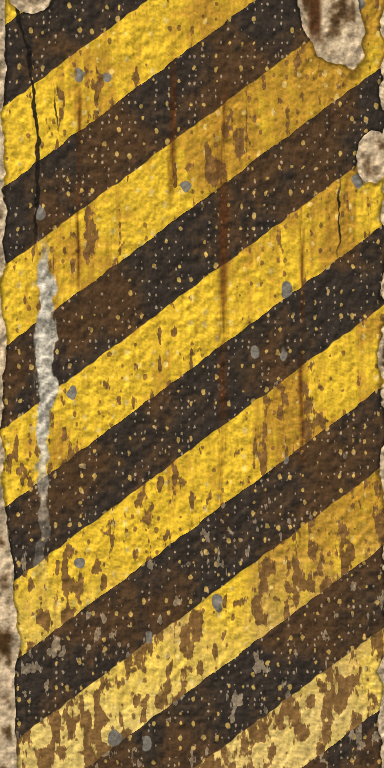
A Shadertoy shader for this texture:

```glsl
// Weathered hazard wall: slanted yellow and near-black paint bands on concrete.
// Bands come from a wrapped slanted coordinate; noise layers add flaking, rust,
// flecks, cracks and broken plaster, with the wear growing towards the foot.

const float PERIOD = 0.418;      // vertical distance between yellow bands
const float SLOPE = 0.745;       // rise of the bands per unit width
const float FIRST_EDGE = 0.495;  // lower edge of the first band at the left
const float EDGE_WOBBLE = 0.008;
const vec3 YELLOW = vec3(0.89, 0.72, 0.20);
const vec3 OCHRE = vec3(0.69, 0.51, 0.18);
const vec3 BROWN = vec3(0.46, 0.33, 0.19);
const vec3 PALE = vec3(0.86, 0.75, 0.46);
const vec3 STONE = vec3(0.73, 0.64, 0.51);
const vec3 BLACK = vec3(0.225, 0.195, 0.165);
const vec3 TAR_BROWN = vec3(0.32, 0.235, 0.155);
const vec3 RUST = vec3(0.34, 0.19, 0.09);
const vec3 PLASTER = vec3(0.70, 0.66, 0.58);

// x, start, end, half width
const vec4 STREAKS[4] = vec4[4](vec4(0.58, 0.15, 1.42, 0.012), vec4(0.785, 0.48, 1.25, 0.006),
                                vec4(0.45, 0.08, 0.55, 0.009), vec4(0.205, 0.2, 0.78, 0.005));
const vec4 CRACKS[3] = vec4[3](vec4(0.095, -0.1, 0.68, 0.005), vec4(0.885, 0.43, 0.7, 0.0025),
                               vec4(0.15, 0.2, 0.38, 0.002));
// centre, radii
const vec4 CHIPS[4] = vec4[4](vec4(0.85, 0.0, 0.082, 0.19), vec4(0.975, 0.41, 0.04, 0.065),
                              vec4(1.0, 0.93, 0.014, 0.13), vec4(0.08, 0.0, 0.045, 0.035));

float hash(vec2 p) { return fract(sin(dot(p, vec2(127.1, 311.7))) * 43758.5453); }

float noise(vec2 p) {
    vec2 i = floor(p), f = fract(p);
    f = f * f * (3.0 - 2.0 * f);
    return mix(mix(hash(i), hash(i + vec2(1, 0)), f.x),
               mix(hash(i + vec2(0, 1)), hash(i + vec2(1, 1)), f.x), f.y);
}

float fbm(vec2 p) {
    float sum = 0.0, amp = 0.533;
    for (int i = 0; i < 4; i++) {
        sum += amp * noise(p);
        p = p * 2.03 + 17.3;
        amp *= 0.5;
    }
    return sum;
}

// Soft coverage of the region where d < 0
float cover(float d, float soft) { return smoothstep(soft, -soft, d); }

// Ragged spots in a jittered grid; density runs from top to foot
float flecks(vec2 p, float scale, float densityTop, float densityFoot, float soft) {
    vec2 g = p * scale, cell = floor(g);
    float density = mix(densityTop, densityFoot, smoothstep(0.2, 2.0, cell.y / scale));
    vec2 centre = 0.36 + 0.28 * vec2(hash(cell + 3.1), hash(cell + 9.7));
    float radius = mix(0.08, 0.22, hash(cell + 5.3));
    float d = length((g - cell - centre) * vec2(1.2, 0.85)) - radius + 0.16 * (noise(g * 5.0) - 0.5);
    return step(hash(cell + 31.7), density) * cover(d, soft * scale);
}

// Fades in after a and out before b
float span(float y, float a, float b) {
    return smoothstep(a, a + 0.1, y) * smoothstep(b, b - 0.1, y);
}

void mainImage(out vec4 fragColor, in vec2 fragCoord) {
    vec2 uv = fragCoord / iResolution.xy;
    vec2 p = vec2(uv.x, 2.0 * (1.0 - uv.y));  // y runs down from the top
    float soft = 1.5 / iResolution.y;
    float wear = smoothstep(0.5, 1.9, p.y);
    float grain = fbm(p * 55.0), blotch = fbm(p * vec2(7.0, 5.0));
    float drips = fbm(p * vec2(75.0, 7.0)), flake = fbm(p * vec2(48.0, 23.0) + 40.0);

    // Paint bands
    float slant = p.y + SLOPE * p.x - FIRST_EDGE + EDGE_WOBBLE * (noise(p * 45.0) - 0.5);
    float bandDist = (abs(fract(slant / PERIOD) - 0.75) - 0.25) * PERIOD;
    float band = cover(bandDist, soft * 1.3);

    // Yellow paint: ochre stains, brown pits, bleaching and flaking
    float stain = blotch + 0.45 * (grain - 0.5) + 0.4 * (drips - 0.5)
                + 0.16 * smoothstep(0.25, 0.7, p.x) + 0.1 * smoothstep(0.3, 0.0, p.y);
    vec3 yellow = mix(YELLOW, OCHRE, 0.9 * smoothstep(0.48, 0.78, stain));
    yellow = mix(yellow, PALE, 0.8 * smoothstep(1.35, 1.95, p.y + 0.5 * (blotch - 0.5)));
    yellow = mix(yellow, BROWN, 0.75 * flecks(p, 33.0, 0.22, 0.3, soft));
    yellow = mix(yellow, PALE, 0.7 * flecks(p + 4.0, 29.0, 0.12, 0.4, soft));
    float bare = flake + 0.3 * (blotch - 0.5) + 0.3 * (drips - 0.5);
    yellow = mix(yellow, BROWN, 0.9 * smoothstep(-0.03, 0.06, bare - mix(0.72, 0.52, wear)));

    // Dark paint: tarry brown patches and pale flecks
    vec3 dark = mix(BLACK, TAR_BROWN, smoothstep(0.35, 0.65, blotch + 0.3 * (grain - 0.5)));
    dark = mix(dark, mix(OCHRE, PALE, 0.55), 0.85 * flecks(p + 8.0, 31.0, 0.04, 0.4, soft));
    dark = mix(dark, STONE, 0.75 * flecks(p + 2.0, 58.0, 0.03, 0.36, soft));
    dark = mix(dark, STONE * 0.85, 0.75 * smoothstep(0.0, 0.06, flake - mix(0.85, 0.65, wear)));
    vec3 col = mix(dark, yellow, band);
    col = mix(col, vec3(0.48, 0.45, 0.40), flecks(p + 1.3, 11.0, 0.05, 0.07, soft));

    // Rust runs
    for (int i = 0; i < 4; i++) {
        vec4 s = STREAKS[i];
        float run = exp(-pow((p.x - s.x - 0.008 * (noise(p * 9.0) - 0.5)) / s.w, 2.0));
        col = mix(col, RUST, 0.75 * run * span(p.y, s.y, s.z) * smoothstep(0.2, 0.7, drips));
    }

    // Cracks, then the pale plaster scar below the longest one
    for (int i = 0; i < 3; i++) {
        vec4 c = CRACKS[i];
        float path = c.x - 0.05 * smoothstep(0.28, 0.0, p.y) + 0.024 * (fbm(p.yy * 14.0 + c.x) - 0.5);
        float line = abs(p.x - path) - c.w * (0.4 + noise(p.yy * 40.0));
        col = mix(col, BLACK * 0.6, 0.9 * cover(line, soft) * span(p.y, c.y, c.z));
    }
    float scarWidth = 0.012 + 0.015 * exp(-pow((p.y - 0.93) / 0.17, 2.0));
    float scar = abs(p.x - 0.115 - 0.035 * (fbm(p.yy * 7.0) - 0.5)) - scarWidth + 0.035 * (flake - 0.5);
    float scarFade = span(p.y, 0.6, 1.55) * (1.0 - 0.65 * smoothstep(1.1, 1.45, p.y));
    col = mix(col, PLASTER * (0.7 + 0.6 * grain), cover(scar, 2.0 * soft) * scarFade);

    // Broken concrete: scattered chips plus the crumbling side edges
    float ragged = 0.045 * (fbm(p * 16.0) - 0.5);
    float hole = p.x - mix(0.008, 0.044, smoothstep(1.2, 1.65, p.y)) + 0.8 * ragged;
    hole = min(hole, 0.998 - p.x + ragged);
    for (int i = 0; i < 4; i++) {
        vec4 c = CHIPS[i];
        vec2 q = p - c.xy;
        q.x -= 0.36 * q.y * float(i == 0);
        hole = min(hole, (length(q / c.zw) - 1.0) * min(c.z, c.w) + ragged);
    }
    float rubble = fbm(p * 24.0 + 6.0);
    vec3 rock = mix(BROWN * 0.65, STONE * 1.1, smoothstep(0.28, 0.68, rubble));
    rock = mix(rock, STONE * (0.75 + 0.5 * grain), smoothstep(-0.022, -0.008, hole));
    float rustCore = cover(abs(p.x - 0.82) - 0.016, 0.008) * smoothstep(0.13, 0.07, p.y);
    rock = mix(rock, RUST * 0.8, 0.85 * rustCore);
    col *= 1.0 - 0.4 * smoothstep(0.012, 0.0, hole);
    col = mix(col, rock, cover(hole, soft));

    // Surface relief and fine grit
    float relief = grain - fbm(p * 55.0 + vec2(0.25, 0.35));
    col *= 1.0 + 0.55 * relief + 0.35 * (grain - 0.5) + 0.14 * (noise(p * 210.0) - 0.5);
    fragColor = vec4(clamp(col, 0.0, 1.0), 1.0);
}
```
